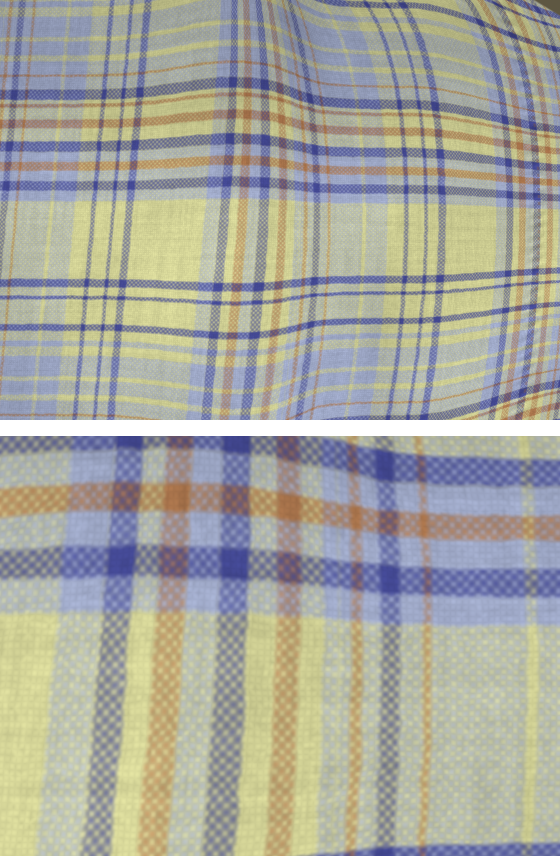
Top, the full canvas; bottom, a detail of the centre.
Write a Shadertoy shader that draws this texture.

```glsl
const float CANVAS_UNITS = 576.0;  // canvas height in cloth units
const vec2 REPEAT = vec2(430.0, 465.0);
const int STRIPES = 15;

const vec3 YELLOW = vec3(0.80, 0.80, 0.57);
const vec3 LAVENDER = vec3(0.62, 0.66, 0.78);
const vec3 BLUE = vec3(0.26, 0.28, 0.57);
const vec3 ORANGE = vec3(0.67, 0.46, 0.30);
const vec3 BACKDROP = vec3(0.37, 0.34, 0.26);
const vec3 YARNS[4] = vec3[4](YELLOW, LAVENDER, BLUE, ORANGE);

// Stripes: centre, half width, yarn index
const vec3 WARP[STRIPES] = vec3[STRIPES](
    vec3(42, 60, 1), vec3(291, 10, 1), vec3(347, 8, 1),
    vec3(22, 1.8, 3), vec3(70, 2.5, 0), vec3(128, 3, 2),
    vec3(155, 2.4, 2), vec3(177, 5, 2), vec3(308, 6.5, 2),
    vec3(333, 6.5, 3), vec3(362, 7, 2), vec3(388, 5.5, 3),
    vec3(408, 3.5, 1), vec3(420, 2.5, 3), vec3(435, 4.5, 2));
const vec3 WEFT[STRIPES] = vec3[STRIPES](
    vec3(73, 50, 1), vec3(242, 34, 1), vec3(6, 4, 1),
    vec3(54, 3, 0), vec3(80, 4, 0), vec3(104, 1.5, 3),
    vec3(130, 7, 2), vec3(145, 2.5, 3), vec3(170, 6, 3),
    vec3(201, 7, 2), vec3(228, 6, 3), vec3(255, 6.5, 2),
    vec3(388, 5.5, 2), vec3(408, 2.5, 2), vec3(449, 4.5, 2));

float hash(vec2 p) {
    p = fract(p * vec2(0.1031, 0.1137));
    p += dot(p, p.yx + 33.33);
    return fract((p.x + p.y) * p.x * 17.0);
}

float noise(vec2 p) {
    vec2 i = floor(p), f = fract(p);
    f *= f * (3.0 - 2.0 * f);
    return mix(mix(hash(i), hash(i + vec2(1, 0)), f.x),
               mix(hash(i + vec2(0, 1)), hash(i + vec2(1, 1)), f.x), f.y);
}

float bump(float x, float centre, float width) {
    float d = (x - centre) / width;
    return exp(-d * d);
}

// Yarn colour at one position across the threads
vec3 yarnColor(vec3 stripes[STRIPES], float x, float period, float soft) {
    vec3 color = YELLOW;
    for (int i = 0; i < STRIPES; i++) {
        vec3 s = stripes[i];
        float d = abs(mod(x - s.x + 0.5 * period, period) - 0.5 * period);
        color = mix(color, YARNS[int(s.z)], 1.0 - smoothstep(s.y - soft, s.y + soft, d));
    }
    return color;
}

// Canvas position (y down) to flat cloth position
vec2 drape(vec2 p) {
    float lean = -0.09 * (p.y - 290.0);
    float arc = -35.0 * exp(-p.y / 70.0) - 0.0003 * (p.y - 280.0) * (p.y - 280.0);
    float x = p.x - mix(lean, arc, smoothstep(280.0, 450.0, p.x));
    x += 0.45 * max(x - 615.0, 0.0);
    float squeeze = 0.07 * smoothstep(360.0, 450.0, p.x)
                  + 0.19 * smoothstep(560.0, 800.0, p.x)
                  - 0.09 * bump(p.x, 320.0, 100.0);
    return vec2(x, (p.y - 320.0 * squeeze) / (1.0 - squeeze));
}

// Broad light and soft folds
float foldLight(vec2 p) {
    float light = 0.87 + 0.12 * smoothstep(0.0, 300.0, p.y);
    light += 0.04 * bump(p.x, 230.0, 180.0) * bump(p.y, 350.0, 150.0);
    light -= 0.08 * bump(p.x, 395.0 + 0.25 * p.y, 28.0) * bump(p.y, 20.0, 130.0);
    light -= 0.06 * bump(p.x, 525.0, 40.0) * bump(p.y, 480.0, 140.0);
    light -= 0.08 * bump(p.x, 0.0, 130.0) * bump(p.y, 560.0, 220.0);
    return light + 0.05 * (noise(p / 75.0) - 0.5);
}

void mainImage(out vec4 fragColor, in vec2 fragCoord) {
    float pixel = CANVAS_UNITS / iResolution.y;
    vec2 p = fragCoord * pixel;
    p.y = CANVAS_UNITS - p.y;
    vec2 cloth = drape(p);
    vec2 wobble = vec2(noise(cloth / 9.0), noise(cloth / 9.0 + 40.0)) - 0.5;
    vec2 q = cloth + 1.4 * wobble;

    // Interlaced warp and weft
    float soft = max(pixel, 1.7);
    vec3 warp = yarnColor(WARP, q.x, REPEAT.x, soft);
    vec3 weft = yarnColor(WEFT, q.y, REPEAT.y, soft);
    float detail = 1.0 - smoothstep(1.5, 4.0, pixel);
    vec2 wave = sin(q * 1.1);
    float over = wave.x * wave.y;
    vec3 color = mix(warp, weft, 0.57 + 0.21 * detail * over);

    // Uneven threads and woven relief
    float slub = noise(vec2(q.x / 4.0, q.y / 60.0)) + noise(vec2(q.x / 60.0, q.y / 4.0)) - 1.0;
    float grain = noise(q / 2.2) - 0.5;
    color *= 1.0 + 0.05 * slub + detail * (0.07 * grain + 0.04 * abs(over) - 0.01);

    // Puckered seam
    float seam = bump(cloth.x, 792.0, 16.0);
    color *= 1.0 + 0.08 * seam * sin(cloth.y * 0.33 + 0.1 * cloth.x);
    float stitch = bump(cloth.x, 796.0, 2.5) * smoothstep(-0.2, 0.4, sin(cloth.y * 0.5));
    color = mix(color, ORANGE * 0.85, 0.4 * stitch);

    color *= foldLight(p);
    float edge = (p.x - 732.0) * 0.6 - p.y;
    color = mix(color, BACKDROP, smoothstep(-2.0, 2.0, edge));
    fragColor = vec4(color, 1.0);
}
```
